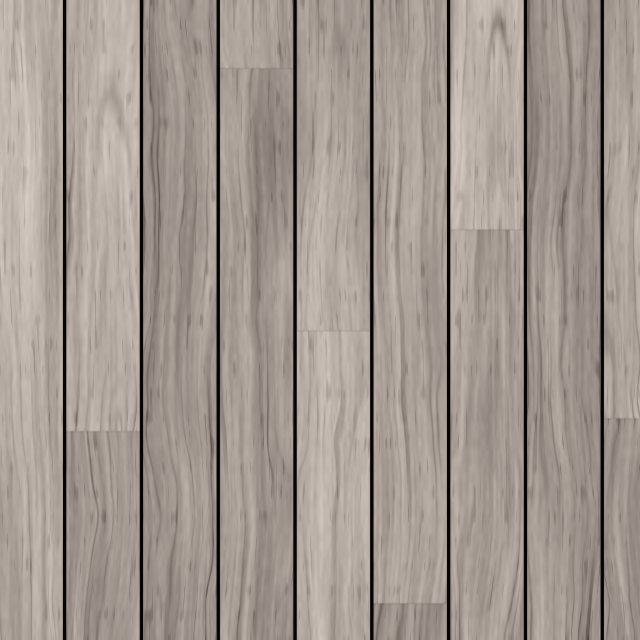
This texture is drawn by a Shadertoy shader. Its source:

```glsl
float hash(vec2 p) {
    vec3 q = fract(p.xyx * 0.1031);
    q += dot(q, q.yzx + 33.33);
    return fract((q.x + q.y) * q.z);
}

float noise(vec2 p) {
    vec2 i = floor(p), f = fract(p);
    f = f * f * (3.0 - 2.0 * f);
    return mix(mix(hash(i), hash(i + vec2(1, 0)), f.x),
               mix(hash(i + vec2(0, 1)), hash(i + vec2(1, 1)), f.x), f.y);
}

// Per column: joint height, lower tone, upper tone, heart offset of the upper board
const vec4 columns[9] = vec4[9](
    vec4(-0.20,  0.000,  0.045, -0.75),
    vec4( 0.326, -0.020, 0.045,  0.20),
    vec4(-0.30,  0.000, -0.045,  1.90),
    vec4( 0.893, -0.025, 0.005,  1.50),
    vec4( 0.483,  0.055, 0.000,  0.03),
    vec4( 0.057, -0.045, 0.005, -1.20),
    vec4( 0.641, -0.015, 0.070,  0.12),
    vec4(-0.40,  0.000, -0.040,  2.20),
    vec4( 0.346, -0.040, 0.040, -0.45));

// p.x runs across one board from -0.5 to 0.5, p.y along the canvas
vec3 wood(vec2 p, float seed, float tone, float heart, float base) {
    vec2 shift = vec2(seed * 37.0, seed * 19.0);
    float bend = noise(p * vec2(1.5, 5.0) + shift) - 0.5;
    float ripple = noise(p * vec2(5.0, 16.0) + shift) - 0.5;

    // Growth rings: long arches round the heart, straight far from it
    float rise = p.y - base;
    float depth = 1.4 * rise / (1.0 + 1.6 * abs(rise));
    float ring = length(vec2(p.x - heart + 0.28 * bend + 0.07 * ripple, depth));
    float band = noise(vec2(ring * 13.0, p.y * 1.5) + shift);
    float line = noise(vec2(ring * 30.0, p.y * 3.0) + shift.yx);
    float patchy = noise(p * vec2(3.0, 4.0) + shift.yx);
    tone += 0.11 * (band - 0.5) + 0.05 * (patchy - 0.5);
    tone -= 0.17 * pow(line, 5.0) * (0.4 + patchy);

    // Fine fibres and short dark pores
    float x = p.x + 0.2 * bend;
    tone += 0.07 * (noise(vec2(x * 30.0, p.y * 9.0) + shift) - 0.5);
    tone += 0.05 * (noise(vec2(x * 15.0, p.y * 4.0) + shift.yx) - 0.5);
    tone += 0.04 * (noise(vec2(x * 34.0, p.y * 75.0) + shift) - 0.5);
    tone -= 0.10 * smoothstep(0.76, 1.0, noise(vec2(x * 32.0, p.y * 26.0) + shift.yx));
    return vec3(0.672, 0.632, 0.602) + tone * vec3(1.0, 1.0, 0.97);
}

void mainImage(out vec4 fragColor, in vec2 fragCoord) {
    vec2 uv = fragCoord / iResolution.xy;
    vec2 pixel = 1.0 / iResolution.xy;

    // Columns of boards
    float across = (uv.x - 0.101) / 0.12 + 1.0;
    float id = floor(across);
    vec2 p = vec2(fract(across) - 0.5, uv.y);
    vec4 column = columns[clamp(int(id), 0, 8)];

    // Two boards butted at the joint
    float lowerHeart = mix(-0.5, 0.9, hash(vec2(id, 7.0)));
    vec3 lower = wood(p, id + 11.0, column.y, lowerHeart, column.x - 0.45);
    vec3 upper = wood(p, id + 31.0, column.z, column.w, column.x);
    float joint = uv.y - column.x;
    vec3 color = mix(lower, upper, smoothstep(-pixel.y, pixel.y, joint));
    color *= 1.0 - 0.06 * (1.0 - smoothstep(0.0, 0.003, abs(joint)));

    // Black gaps with slightly worn edges
    float edge = (0.5 - abs(p.x)) * 0.12;
    color *= mix(0.90, 1.0, smoothstep(0.002, 0.006, edge));
    float gap = 1.0 - smoothstep(-0.6 * pixel.x, 0.6 * pixel.x, edge - 0.0026);
    color = mix(color, vec3(0.025, 0.018, 0.012), gap);

    fragColor = vec4(color, 1.0);
}
```
